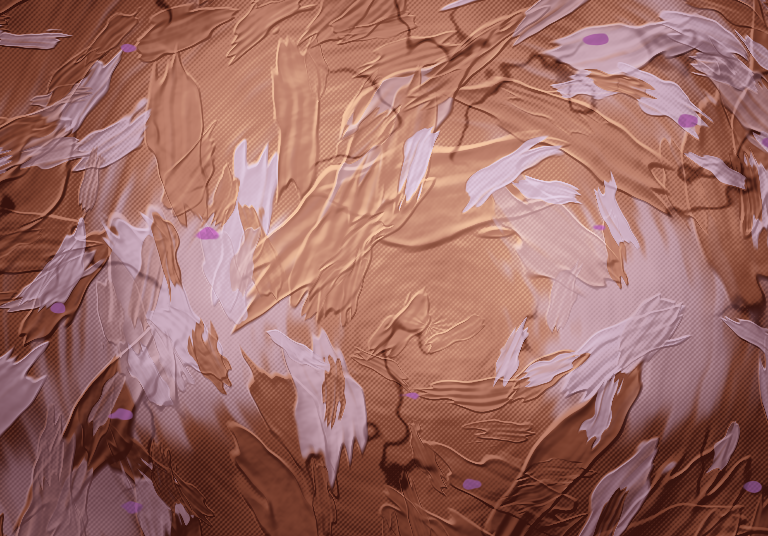
Write a Shadertoy shader that draws this texture.

```glsl
// Impasto painting: copper and lilac palette-knife strokes swirling over woven canvas.

const vec3 COPPER_DARK   = vec3(0.21, 0.07, 0.05);
const vec3 COPPER_DEEP   = vec3(0.48, 0.25, 0.18);
const vec3 COPPER_MID    = vec3(0.74, 0.50, 0.42);
const vec3 COPPER_BRIGHT = vec3(0.97, 0.79, 0.65);
const vec3 LILAC_DARK    = vec3(0.32, 0.16, 0.18);
const vec3 LILAC_SHADE   = vec3(0.54, 0.39, 0.44);
const vec3 LILAC_MID     = vec3(0.80, 0.68, 0.75);
const vec3 LILAC_BRIGHT  = vec3(0.92, 0.85, 0.92);
const vec3 ORCHID        = vec3(0.72, 0.42, 0.68);

const vec2 SWIRL_CENTER = vec2(0.80, 0.40);
const vec2 GLOW_CENTER  = vec2(0.74, 0.66);
const vec2 LIGHT_DIR    = vec2(-0.45, 0.89);
const float RELIEF = 0.009;         // height of a thick stroke
const float THREADS = 112.0;        // canvas threads per unit
const float WEAVE_DEPTH = 0.0005;
const float SLOPE_STEP = 0.0024;
const int STROKE_LAYERS = 4;

float hash(vec2 p) { return fract(sin(dot(p, vec2(127.1, 311.7))) * 43758.5453); }

float noise(vec2 p) {
    vec2 i = floor(p), f = fract(p);
    f = f * f * (3.0 - 2.0 * f);
    return mix(mix(hash(i), hash(i + vec2(1, 0)), f.x),
               mix(hash(i + vec2(0, 1)), hash(i + vec2(1, 1)), f.x), f.y);
}

float fbm(vec2 p) {
    float sum = 0.0, amp = 0.53;
    for (int i = 0; i < 4; i++) {
        sum += amp * noise(p);
        p = mat2(1.6, 1.2, -1.2, 1.6) * p + 7.3;
        amp *= 0.5;
    }
    return sum;
}

float blob(vec2 p, vec2 center, vec2 size) {
    vec2 d = (p - center) / size;
    return exp(-dot(d, d));
}

// Strokes circle the swirl, disturbed by slow noise
float flowAngle(vec2 p) {
    vec2 d = p - SWIRL_CENTER;
    return atan(d.x, -d.y) + 2.2 * (noise(p * 2.6 + 4.0) - 0.5);
}

// Local chance that a stroke carries lilac paint
float lilacShare(vec2 p) {
    float s = 0.46 + 0.5 * (fbm(p * 3.0 + 11.0) - 0.5);
    s += 0.45 * blob(p, vec2(0.36, 0.42), vec2(0.28, 0.24));
    s += 0.45 * blob(p, vec2(1.18, 0.36), vec2(0.17, 0.24));
    s += 0.80 * blob(p, vec2(0.10, 0.06), vec2(0.24, 0.16));
    s -= 0.45 * blob(p, vec2(0.80, 0.40), vec2(0.19, 0.20));
    s -= 0.40 * blob(p, vec2(0.66, 0.95), vec2(0.13, 0.16));
    s -= 0.35 * blob(p, vec2(0.05, 0.62), vec2(0.12, 0.16));
    return s - 0.45 * smoothstep(0.30, 0.10, p.y);
}

// One layer of scattered strokes; paint = (lilac, height, thickness)
void addStrokes(vec2 p, float scale, float presence, inout vec3 paint) {
    vec2 g = p * scale, cell = floor(g);
    for (int j = -1; j <= 1; j++)
    for (int i = -1; i <= 1; i++) {
        vec2 id = cell + vec2(i, j), key = id + scale * 13.7;
        if (hash(key + 5.1) > presence) continue;
        vec2 center = id + vec2(hash(key), hash(key + 31.3));
        float angle = flowAngle(center / scale) + 1.1 * (hash(key + 9.7) - 0.5);
        float c = cos(angle), s = sin(angle);
        vec2 q = mat2(c, -s, s, c) * (g - center);
        q.y += 0.4 * (hash(key + 17.9) - 0.5) * q.x * q.x;

        // Ragged outline, torn along the bristles
        float bristle = noise(vec2(q.x * 1.6, q.y * 24.0) + key * 3.1);
        float ragged = noise(q * vec2(4.0, 11.0) + key * 7.7);
        vec2 a = abs(q) / vec2(0.90, 0.20 + 0.12 * hash(key + 23.0));
        float edge = 1.0 - pow(a.x * a.x * a.x + a.y * a.y * a.y, 0.333);
        edge -= 0.5 * ragged + 0.6 * bristle * abs(q.x);
        float cover = smoothstep(0.0, 0.09, edge);
        float rim = exp(-pow((edge - 0.08) * 11.0, 2.0));

        // Pigment and body
        float isLilac = step(hash(key + 41.0), lilacShare(center / scale));
        float tone = mix(0.12 * bristle, 0.45 + 0.55 * hash(key + 53.0), isLilac);
        float opacity = cover * mix(0.55, 1.0, smoothstep(0.15, 0.6, 1.0 - bristle + 0.3 * ragged));
        float body = RELIEF * (0.35 + 0.45 * bristle + 0.7 * rim * ragged) * 4.0 / scale;
        paint.x = mix(paint.x, tone, opacity);
        paint.y = mix(paint.y, paint.y * 0.5 + body, cover);
        paint.z = mix(paint.z, 0.25 + 0.75 * hash(key + 61.0), cover);
    }
}

vec3 paintAt(vec2 p) {
    vec2 w = p + 0.07 * (vec2(fbm(p * 4.0), fbm(p * 4.0 + 19.0)) - 0.5);
    vec2 d = w - SWIRL_CENTER;
    float streak = noise(vec2(length(d) * 75.0, 5.0 * abs(atan(d.x, d.y))));
    float wash = smoothstep(0.35, 0.75, lilacShare(w) + 0.35 * (streak - 0.5));
    vec3 paint = vec3(0.6 * wash, RELIEF * 0.25 * streak, 0.1);
    for (int i = 0; i < STROKE_LAYERS; i++)
        addStrokes(w, 2.7 * pow(1.5, float(i)), 0.9 - 0.14 * float(i), paint);
    // Crumpled skin and canvas threads
    paint.y += RELIEF * 0.9 * paint.z * (fbm(w * 17.0) - 0.5);
    vec2 thread = sin(p * THREADS * 6.2832);
    paint.y += WEAVE_DEPTH * thread.x * thread.y * (1.0 - smoothstep(0.2, 0.75, paint.z));
    return paint;
}

vec3 ramp(float t, vec3 a, vec3 b, vec3 c, vec3 d) {
    vec3 col = mix(a, b, smoothstep(0.0, 0.35, t));
    col = mix(col, c, smoothstep(0.3, 0.65, t));
    return mix(col, d, smoothstep(0.62, 1.0, t));
}

void mainImage(out vec4 fragColor, in vec2 fragCoord) {
    vec2 p = fragCoord / iResolution.y;
    vec3 paint = paintAt(p);

    // Relief lighting under a soft central glow
    vec2 grad = vec2(paintAt(p + vec2(SLOPE_STEP, 0)).y, paintAt(p + vec2(0, SLOPE_STEP)).y) - paint.y;
    float slope = -dot(grad / SLOPE_STEP, LIGHT_DIR);
    slope /= 0.7 + abs(slope);
    float glow = 1.0 - smoothstep(0.22, 0.98, length((p - GLOW_CENTER) * vec2(1.0, 1.3)));
    float patches = fbm(p * 6.0 + 3.0) - 0.5;
    float crease = smoothstep(0.022, 0.0, abs(fbm(p * 5.0 + 27.0) - 0.5)) * smoothstep(0.45, 0.7, noise(p * 8.0));

    float copperTone = 0.17 + 0.50 * glow + 0.36 * slope + 0.35 * patches - 0.3 * crease;
    float lilacTone = 0.33 + 0.40 * glow + 0.24 * slope + 0.25 * patches - 0.15 * crease;
    vec3 copper = ramp(copperTone, COPPER_DARK, COPPER_DEEP, COPPER_MID, COPPER_BRIGHT);
    vec3 lilac = ramp(lilacTone, LILAC_DARK, LILAC_SHADE, LILAC_MID, LILAC_BRIGHT);
    vec3 col = mix(copper, lilac, smoothstep(0.02, 0.85, paint.x));

    // Sparse orchid flecks
    vec2 g = p * 6.0, id = floor(g);
    vec2 f = fract(g) - 0.3 - 0.4 * vec2(hash(id + 2.0), hash(id + 8.0));
    float fleck = length(f * vec2(0.8, 1.5)) + 0.12 * (noise(g * 9.0) - 0.5);
    col = mix(col, ORCHID * (0.65 + 0.4 * glow + 0.2 * slope),
              smoothstep(0.10, 0.07, fleck) * step(0.87, hash(id + 71.0)));

    fragColor = vec4(clamp(col, 0.0, 1.0), 1.0);
}
```
